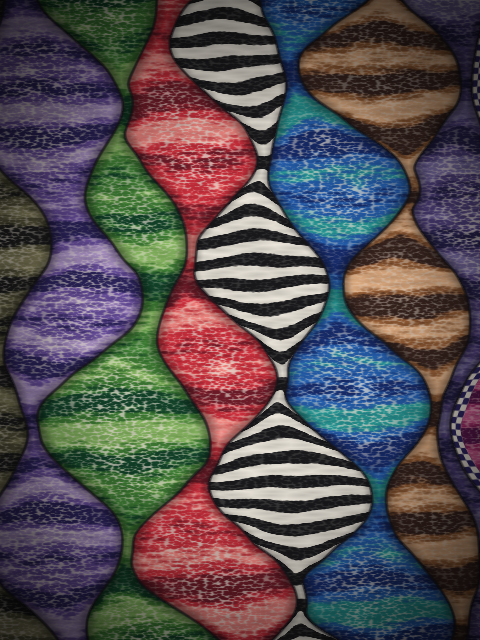
A Shadertoy shader for this pattern:

```glsl
// Hand-coloured balloon strands hanging side by side, pinching and swelling in turn.
// Each border between strands is a drifting cosine; bands follow the swelling, and
// stretched cellular noise supplies pencil strokes, paper tooth and uneven edges.

const float TAU = 6.2831853;
const float SHEET_HEIGHT = 7.68;     // canvas height in sheet units
const float NECK = 0.11;             // narrowest strand width
const float BEAT = 5.2;              // length of the slow secondary sway
const float SLOPE_STEP = 0.05;       // step used for border slopes
const float OUTLINE = 0.016;
const float BAND_ARCH = 0.10;
const float BAND_TILT = 0.16;
const float RIM = 0.13;              // checked rim on the last strand
const float VIGNETTE = 0.68;
const vec3 PAPER = vec3(0.86, 0.83, 0.79);
const vec3 INK = vec3(0.09, 0.08, 0.10);
const int BORDERS = 8;
const int CHECKED = 8;

// Border trend: base, drift, swing, swing growth
const vec4 TREND[8] = vec4[8](
    vec4(-0.05, 0.05, 0.30, 0.0),  vec4(1.15, 0.0, 0.42, 0.0),
    vec4(1.75, 0.07, 0.12, 0.055), vec4(2.45, 0.09, 0.46, 0.0),
    vec4(3.15, 0.14, 0.08, 0.07),  vec4(4.05, 0.15, 0.65, -0.05),
    vec4(5.05, 0.08, 0.45, -0.04), vec4(6.00, 0.0, 0.30, 0.06));
// Border sway: crest, period, slow swing, slow crest
const vec4 SWAY[8] = vec4[8](
    vec4(2.75, 2.60, 0.30, 3.4), vec4(1.10, 2.62, 0.33, 2.75),
    vec4(2.70, 2.65, 0.20, 4.0), vec4(1.85, 2.65, 0.0, 0.0),
    vec4(0.80, 2.55, 0.0, 0.0),  vec4(2.20, 2.62, 0.0, 0.0),
    vec4(0.95, 2.85, 0.0, 0.0),  vec4(3.00, 4.20, 0.0, 0.0));

// Strand pencils: olive, violet, green, red, black, blue, brown, violet, magenta
const vec3 LIGHT[9] = vec3[9](
    vec3(0.52, 0.50, 0.36), vec3(0.64, 0.55, 0.74), vec3(0.50, 0.68, 0.36),
    vec3(0.90, 0.50, 0.48), vec3(0.86, 0.84, 0.80), vec3(0.14, 0.56, 0.55),
    vec3(0.83, 0.64, 0.48), vec3(0.47, 0.42, 0.63), vec3(0.76, 0.34, 0.53));
const vec3 MID[9] = vec3[9](
    vec3(0.34, 0.33, 0.23), vec3(0.40, 0.30, 0.60), vec3(0.24, 0.48, 0.20),
    vec3(0.78, 0.18, 0.23), vec3(0.86, 0.84, 0.80), vec3(0.14, 0.36, 0.66),
    vec3(0.56, 0.35, 0.20), vec3(0.32, 0.26, 0.50), vec3(0.60, 0.16, 0.38));
const vec3 DARK[9] = vec3[9](
    vec3(0.12, 0.12, 0.12), vec3(0.17, 0.14, 0.36), vec3(0.07, 0.26, 0.16),
    vec3(0.44, 0.11, 0.16), vec3(0.10, 0.10, 0.11), vec3(0.09, 0.17, 0.42),
    vec3(0.22, 0.14, 0.12), vec3(0.15, 0.13, 0.30), vec3(0.34, 0.09, 0.29));
const float BAND_PERIOD[9] = float[9](0.55, 0.56, 0.70, 0.74, 0.295, 0.76, 0.66, 0.62, 0.42);
const float CRISP[9] = float[9](0.2, 0.1, 0.0, 0.0, 1.0, 0.1, 0.5, 0.1, 0.3);

vec2 hash2(vec2 cell) {
    vec3 h = fract(cell.xyx * vec3(0.1031, 0.1030, 0.0973));
    h += dot(h, h.yzx + 33.33);
    return fract((h.xx + h.yz) * h.zy);
}

// Distance to the nearest scattered point
float cellular(vec2 p) {
    vec2 cell = floor(p), f = p - cell;
    float nearest = 2.0;
    for (int j = -1; j <= 1; j++)
        for (int i = -1; i <= 1; i++) {
            vec2 g = vec2(i, j);
            vec2 d = g + hash2(cell + g) - f;
            nearest = min(nearest, dot(d, d));
        }
    return sqrt(nearest);
}

vec2 smoothMax(vec2 a, vec2 b) {
    return 0.5 * (a + b + sqrt((a - b) * (a - b) + 0.0036));
}

vec2 border(int k, vec2 y) {
    vec4 t = TREND[k], s = SWAY[k];
    return t.x + t.y * y + (t.z + t.w * y) * cos(TAU * (y - s.x) / s.y)
         + s.z * cos(TAU * (y - s.w) / BEAT);
}

void mainImage(out vec4 fragColor, in vec2 fragCoord) {
    vec2 uv = fragCoord / iResolution.xy;
    float pixel = SHEET_HEIGHT / iResolution.y;
    vec2 p = vec2(fragCoord.x, iResolution.y - fragCoord.y) * pixel;   // y runs down

    // Pencil texture
    float tooth = cellular(p * vec2(15.0, 38.0));
    float stroke = cellular(p * vec2(3.0, 17.0) + 7.0);
    vec2 q = p + 0.012 * sin(p.yx * vec2(9.0, 7.0) + 2.0 * sin(p * 4.0));

    // Strand under this point; second components are taken one step lower
    vec2 y = q.y + vec2(0.0, SLOPE_STEP);
    vec2 left = vec2(-0.8), right = left;
    int strand = 0;
    for (int k = 0; k < BORDERS; k++) {
        right = smoothMax(border(k, y), left + NECK);
        if (q.x < right.x) break;
        left = right;
        right = left + 1.3;
        strand = k + 1;
    }
    float width = right.x - left.x;
    float u = 2.0 * (q.x - left.x) / width - 1.0;
    vec2 slope = vec2(left.y - left.x, right.y - right.x) / SLOPE_STEP;

    // Bands arch with the swelling and tilt with the lean
    float lean = 0.5 * (slope.x + slope.y);
    float s = q.y - BAND_ARCH * (slope.y - slope.x) * u * u + BAND_TILT * lean * u * width * 0.5;
    float crisp = CRISP[strand];
    float turn = TAU * (s - 2.53) / BAND_PERIOD[strand];
    float wave = cos(turn + 0.9 * float(strand - 4));
    wave = -mix(0.65 * wave + 0.4 * sin(turn * 0.63 + float(strand)), wave, crisp);
    wave += (stroke - 0.45) * mix(0.8, 0.3, crisp) + (tooth - 0.45) * 0.25;
    vec2 darkEdge = mix(vec2(-0.75, -0.15), vec2(-0.16, 0.16), crisp);
    vec3 col = mix(DARK[strand], MID[strand], smoothstep(darkEdge.x, darkEdge.y, wave));
    col = mix(col, LIGHT[strand], smoothstep(0.1, 0.65, wave));

    // Bare paper shows through the middle of each swelling
    float bulge = (1.0 - u * u) * smoothstep(0.2, 1.3, width);
    float bare = smoothstep(0.3, 0.85, tooth + 0.35 * (stroke - 0.4));
    col = mix(col, PAPER, bare * mix(0.18 + 0.60 * bulge, 0.14, crisp));
    col *= 0.92 + 0.16 * stroke;

    // Shaded sides, checked rim and outline
    vec2 gap = vec2(q.x - left.x, right.x - q.x) / sqrt(1.0 + slope * slope);
    float edge = min(gap.x, gap.y);
    col *= mix(0.66, 1.0, smoothstep(0.0, 0.16, edge + 0.05 * crisp));
    if (strand == CHECKED) {
        float check = smoothstep(-0.3, 0.3, sin(q.y * 42.0) * sin(gap.x * TAU / RIM));
        vec3 rim = mix(DARK[1], PAPER, check);
        col = mix(rim, col, smoothstep(RIM - pixel, RIM + pixel, gap.x));
    }
    col = mix(INK, col, mix(0.3, 1.0, smoothstep(OUTLINE - pixel, OUTLINE + pixel, edge)));

    // Darkened corners
    float reach = length((uv - vec2(0.51, 0.49)) * vec2(1.0, 1.08));
    col *= 1.0 - VIGNETTE * smoothstep(0.24, 0.74, reach);
    fragColor = vec4(col, 1.0);
}
```
